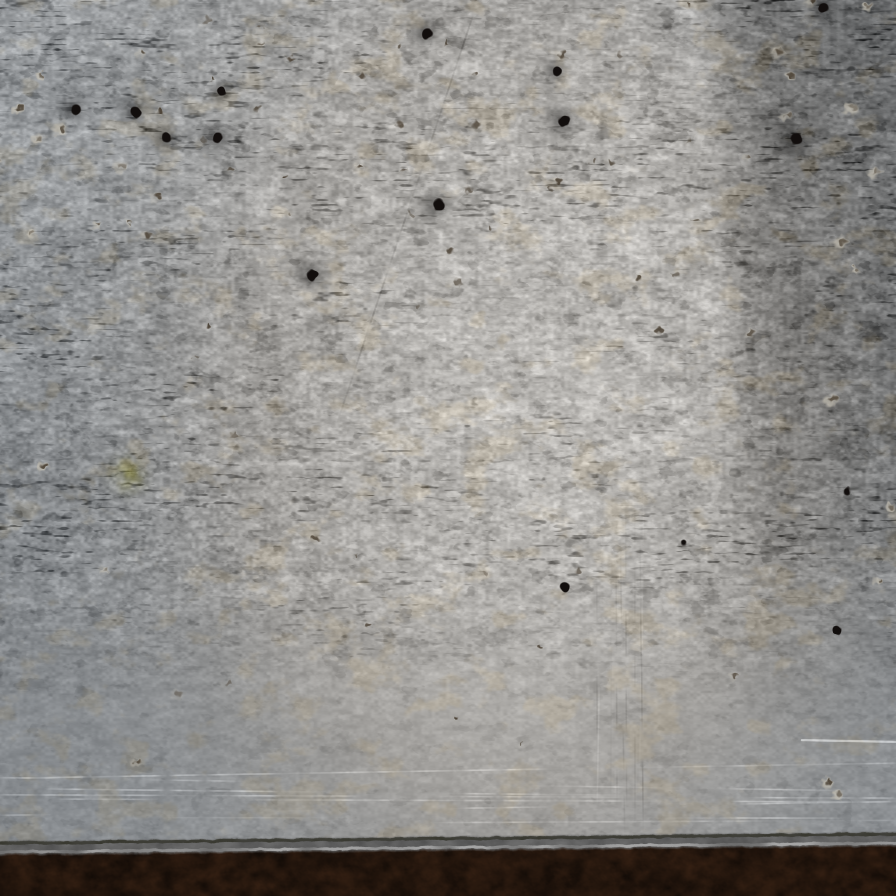
A Shadertoy shader for this texture:

```glsl
// A weathered, brushed metal sheet with pits, flakes and scratches above a dark rusty strip.
// Broad gaussian light carries stretched noise; hashed cells scatter the smaller flakes.

#define BASE_LIGHT 0.53
#define GLOW_LIGHT 0.18
#define SHADE_DEPTH 0.215
#define GRAIN 0.21
#define SPECKLE 0.13
#define STREAK_DARK 0.17
#define CELLS 24.0
#define COOL vec3(0.97, 1.0, 1.03)
#define WARM vec3(1.012, 1.0, 0.98)
#define RUST vec3(0.14, 0.085, 0.05)
#define PIT vec3(0.07, 0.055, 0.05)

float hash(vec2 p) {
    return fract(sin(dot(p, vec2(127.1, 311.7))) * 43758.5453);
}

float noise(vec2 p) {
    vec2 i = floor(p), f = fract(p);
    f = f * f * (3.0 - 2.0 * f);
    return mix(mix(hash(i), hash(i + vec2(1, 0)), f.x),
               mix(hash(i + vec2(0, 1)), hash(i + vec2(1, 1)), f.x), f.y);
}

// Turned octaves hide the lattice.
float fbm(vec2 p) {
    float sum = 0.0, amp = 0.53;
    for (int i = 0; i < 4; i++) {
        sum += amp * noise(p);
        p = mat2(1.9, 0.6, -0.6, 1.9) * p + 17.3;
        amp *= 0.5;
    }
    return sum;
}

float segment(vec2 p, vec2 a, vec2 b) {
    vec2 d = b - a;
    return length(p - a - d * clamp(dot(p - a, d) / dot(d, d), 0.0, 1.0));
}

float line(float d, float width, float px) {
    return 1.0 - smoothstep(width, width + 1.3 * px, abs(d));
}

// Bright middle, cooler left, shaded right band.
vec3 lighting(vec2 p) {
    vec2 g = (p - vec2(0.58, 0.5)) / vec2(0.34, 0.5);
    float glow = exp(-dot(g, g));
    float light = BASE_LIGHT + GLOW_LIGHT * glow;
    light += 0.07 * smoothstep(0.4, 1.0, p.y) * (1.0 - p.x);
    float edge = 0.85 - 0.04 * p.y + 0.03 * (fbm(p * 9.0) - 0.5);
    float shade = smoothstep(-0.04, 0.045, p.x - edge) * smoothstep(0.1, 0.6, p.y);
    light += 0.04 * smoothstep(0.5, 0.8, p.x) * (1.0 - shade) * smoothstep(0.3, 0.6, p.y);
    return light * (1.0 - SHADE_DEPTH * shade) * mix(COOL, WARM, smoothstep(0.0, 0.6, glow + 0.15 * p.y));
}

// Brushed grain, broken dark streaks and stains.
vec3 weather(vec3 col, vec2 p) {
    float worn = smoothstep(0.18, 0.4, p.y), wear = mix(0.4, 1.0, worn);
    float fine = fbm(p * vec2(75.0, 170.0)) - 0.5;
    float speckle = noise(p * vec2(250.0, 290.0)) - 0.5;
    float patches = fbm(p * vec2(17.0, 30.0)) - 0.5;
    col += wear * (GRAIN * fine + SPECKLE * speckle + 0.10 * patches);
    vec2 w = p + vec2(0.0, 0.002 * noise(p * vec2(22.0, 60.0)));
    float streak = noise(w * vec2(42.0, 350.0)) * 0.6 + noise(w * vec2(140.0, 390.0)) * 0.4;
    float zone = smoothstep(0.35, 0.65, fbm(p * vec2(5.0, 18.0) + 8.0));
    col -= STREAK_DARK * smoothstep(0.62, 0.86, streak) * worn * mix(0.4, 1.4, zone);
    float spots = fbm(p * vec2(55.0, 85.0) + 31.0);
    col += wear * (0.05 * smoothstep(0.4, 0.3, spots) - 0.1 * smoothstep(0.62, 0.74, spots));
    float stain = smoothstep(0.55, 0.75, fbm(p * vec2(32.0, 42.0) + 51.0));
    col += stain * vec3(0.02, 0.004, -0.028);
    vec2 s = (p - vec2(0.143, 0.47)) / 0.016;
    return col - vec3(0.02, 0.03, 0.17) * exp(-dot(s, s)) * (0.4 + noise(p * 140.0));
}

// Pale flakes with tiny pits, denser near the top.
vec3 flakes(vec3 col, vec2 p, float px) {
    vec2 warp = vec2(noise(p * 230.0), noise(p * 230.0 + 9.0)) - 0.5;
    for (int k = 0; k < 9; k++) {
        vec2 id = floor(p * CELLS) + vec2(k % 3 - 1, k / 3 - 1);
        vec2 c = (id + vec2(hash(id + 3.1), hash(id + 7.7))) / CELLS;
        float present = step(hash(id + 13.3), mix(0.08, 0.24, smoothstep(0.6, 0.8, c.y)));
        float r = mix(0.002, 0.005, hash(id + 19.9));
        vec2 q = (p - c) * vec2(0.85, 1.0) + 0.006 * warp;
        float pale = smoothstep(0.25, 0.45, abs(c.x - 0.5)) * 0.6 + 0.1;
        col = mix(col, vec3(0.77, 0.75, 0.7), present * pale * (1.0 - smoothstep(r * 0.8, r * 2.0, length(q))));
        float pit = 1.0 - smoothstep(r * 0.3, r * 0.8 + px, length(q - vec2(0.5, 0.3) * r));
        col = mix(col, vec3(0.27, 0.23, 0.18), present * pit * mix(0.4, 0.9, hash(id + 23.0)));
    }
    return col;
}

// Main holes: centre and radius, bruised on the left.
vec3 holes(vec3 col, vec2 p, float px) {
    vec3 hole[16] = vec3[16](
        vec3(.477, .962, .007), vec3(.622, .921, .006), vec3(.63, .865, .008), vec3(.085, .878, .007),
        vec3(.151, .875, .007), vec3(.186, .847, .007), vec3(.243, .846, .007), vec3(.247, .898, .006),
        vec3(.49, .771, .008), vec3(.349, .693, .007), vec3(.63, .345, .007), vec3(.889, .845, .008),
        vec3(.919, .991, .006), vec3(.934, .297, .006), vec3(.945, .452, .005), vec3(.763, .395, .004));
    float rough = 0.003 * (noise(p * 190.0) - 0.5);
    for (int i = 0; i < 16; i++) {
        vec2 q = p - hole[i].xy;
        float r = hole[i].z;
        vec2 b = q / r + vec2(0.5, 0.0);
        col *= 1.0 - 0.36 * exp(-dot(b, b) / 3.2) * smoothstep(0.5, 0.7, hole[i].y);
        col = mix(col, PIT, 1.0 - smoothstep(r * 0.8 - px, r * 0.8 + px, length(q) + rough));
    }
    return col;
}

// Broken scratches: diagonal, upright and level.
vec3 scratches(vec3 col, vec2 p, float px) {
    col -= 0.1 * line(segment(p, vec2(0.527, 0.98), vec2(0.377, 0.53)), 0.0003, px) * noise(p * 60.0);
    for (int i = 0; i < 9; i++) {
        float n = float(i), h = hash(vec2(n, 4.0));
        float x = 0.66 + 0.11 * hash(vec2(n, 9.0)) + 0.04 * (p.y - 0.3) * (h - 0.4);
        float span = smoothstep(0.06, 0.14, p.y) * (1.0 - smoothstep(0.25, 0.4 + 0.3 * h, p.y));
        float broken = smoothstep(0.3, 0.7, noise(vec2(n * 7.0, p.y * 24.0)));
        col += (h - 0.6) * 0.17 * line(p.x - x, 0.0002, px) * span * broken;
        float y = 0.075 + 0.06 * hash(vec2(n, 2.0)) + (h - 0.4) * 0.04 * p.x;
        broken = smoothstep(0.45, 0.8, noise(vec2(p.x * 9.0, n * 5.0))) * noise(p * vec2(70.0, 9.0));
        col += 0.17 * line(p.y - y, 0.0002, px) * broken;
    }
    return col + 0.22 * line(segment(p, vec2(0.895, 0.174), vec2(1.0, 0.172)), 0.0005, px);
}

// Dark seam, broken pale lip and mottled rust.
vec3 border(vec3 col, vec2 p, float px) {
    float y = p.y - 0.01 * p.x + 0.003 * (fbm(p * 110.0) - 0.5);
    float rough = fbm(p * vec2(70.0, 85.0));
    vec3 rust = RUST * (0.4 + 1.2 * rough);
    col = mix(vec3(0.3 + 0.15 * rough), col, smoothstep(0.059, 0.062 + px, y));
    col = mix(col, vec3(0.18, 0.18, 0.14), line(y - 0.059, 0.001, px) * (0.45 + 0.5 * rough));
    float lip = smoothstep(0.2, 0.7, noise(p * vec2(38.0, 8.0)));
    col = mix(col, vec3(0.66), line(y - 0.049, 0.0009, px) * (0.25 + 0.7 * lip));
    return mix(rust, col, smoothstep(0.045 - px, 0.047 + px, y));
}

void mainImage(out vec4 fragColor, in vec2 fragCoord) {
    vec2 p = fragCoord / iResolution.xy;
    float px = 1.0 / iResolution.y;
    vec3 col = scratches(weather(lighting(p), p), p, px);
    col = holes(flakes(col, p, px), p, px);
    fragColor = vec4(border(col, p, px), 1.0);
}
```
